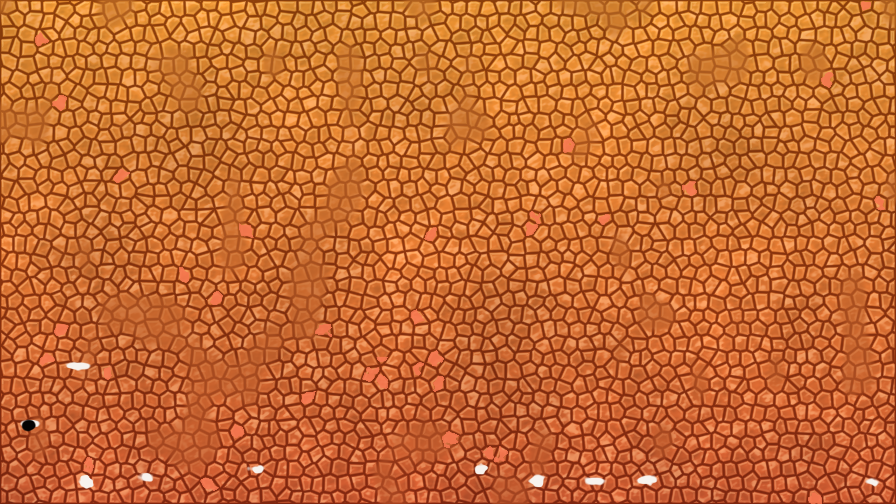
Reproduce this pattern procedurally as a Shadertoy shader.

```glsl
// Orange pebbled hide: a jittered Voronoi mesh with dark grooves, pale rims and
// crumpled faces over a vertical gradient. Soft worn patches, coral flecks and a
// few white and black chips are scattered on top by hashed grids and noise.

#define CELLS 36.0        // cells per canvas height
#define JITTER 0.64       // irregularity of the mesh
#define GROOVE 0.035      // half width of the dark groove core
#define GROOVE_SOFT 0.115 // softness of the groove flank
#define RIM_GAIN 0.62     // strength of the pale rim
#define CRUMPLE 0.26      // contrast of the cell faces
#define BROAD 0.16        // contrast of the wide tonal drift
#define WORN_LEVEL 0.70   // noise level above which the mesh fades
#define CORAL_RATE 0.016  // share of coral cells near the bottom
#define CHIP_GRID 9.0     // chip slots per canvas height

float hash(vec2 p) {
    return fract(sin(dot(p, vec2(127.1, 311.7))) * 43758.5453);
}

vec2 hash2(vec2 p) {
    return vec2(hash(p), hash(p + 57.3));
}

float noise(vec2 p) {
    vec2 i = floor(p), f = fract(p);
    f = f * f * (3.0 - 2.0 * f);
    return mix(mix(hash(i), hash(i + vec2(1, 0)), f.x),
               mix(hash(i + vec2(0, 1)), hash(i + vec2(1, 1)), f.x), f.y);
}

vec2 seedPoint(vec2 cell) {
    float stagger = 0.5 * mod(cell.y, 2.0);
    return cell + vec2(0.25 + stagger, 0.5) + JITTER * (hash2(cell) - 0.5);
}

// Distance to the nearest cell wall, its outward normal and the cell id
float voronoiWall(vec2 p, out vec2 wallNormal, out vec2 id) {
    vec2 base = floor(p), toSeed = vec2(0);
    float nearest = 1e3, wall = 1e3;
    id = base;
    for (int y = -2; y <= 2; y++)
    for (int x = -2; x <= 2; x++) {
        vec2 cell = base + vec2(x, y);
        vec2 r = seedPoint(cell) - p;
        float d = dot(r, r);
        if (d < nearest) { nearest = d; toSeed = r; id = cell; }
    }
    wallNormal = vec2(0, 1);
    for (int y = -2; y <= 2; y++)
    for (int x = -2; x <= 2; x++) {
        vec2 r = seedPoint(id + vec2(x, y)) - p;
        vec2 across = r - toSeed;
        if (dot(across, across) < 1e-5) continue;
        vec2 n = normalize(across);
        float d = dot(0.5 * (r + toSeed), n);
        if (d < wall) { wall = d; wallNormal = n; }
    }
    return wall;
}

// Coverage of ragged chips: x is white, y is black
vec2 chips(vec2 uv, float pixel) {
    vec2 slot = floor(uv * CHIP_GRID);
    vec2 center = (slot + 0.35 + 0.3 * hash2(slot + 3.7)) / CHIP_GRID;
    float rate = slot.y < 0.5 ? 0.40 : 0.022;
    float present = step(hash(slot + 19.1), rate);
    vec2 size = mix(vec2(0.010, 0.006), vec2(0.023, 0.012), hash2(slot + 8.3));
    vec2 q = uv - center;
    float ragged = 0.8 * (noise(uv * 110.0) - 0.5);
    float white = (length(q / size) - 1.0 + ragged) * size.y;
    float black = length((q + vec2(0.003, 0.004)) / vec2(1.15, 1.0)) - 0.011 + 0.004 * ragged;
    float hasBlack = step(hash(slot + 41.9), 0.35);
    return present * vec2(smoothstep(pixel, -pixel, white),
                          hasBlack * smoothstep(pixel, -pixel, black));
}

void mainImage(out vec4 fragColor, in vec2 fragCoord) {
    vec2 uv = fragCoord / iResolution.y;
    float aspect = iResolution.x / iResolution.y;
    float pixel = 1.0 / iResolution.y;
    vec2 p = uv * CELLS;

    vec2 wallNormal, id;
    float wall = voronoiWall(p, wallNormal, id);
    vec2 border = min(uv, vec2(aspect, 1.0) - uv) * CELLS;
    wall = min(wall, min(border.x, border.y));

    // Faces: vertical gradient, wide drift, tone per cell and slanted crumples
    float height = uv.y;
    vec3 face = mix(vec3(0.81, 0.35, 0.19), vec3(0.91, 0.57, 0.19), height);
    float drift = 0.6 * noise(uv * vec2(5.0, 4.0) + 9.0) + 0.4 * noise(uv * 10.0);
    vec2 slanted = vec2(p.x + p.y, 1.7 * (p.y - 0.6 * p.x));
    float crumple = 0.6 * noise(slanted * 1.3) + 0.4 * noise(slanted * 2.7 + 7.0);
    face *= 0.98 + 0.08 * (hash(id + 5.0) - 0.5) + CRUMPLE * (crumple - 0.5);
    face = mix(face, vec3(0.95, 0.70, 0.50), 0.55 * smoothstep(0.52, 0.82, crumple));

    // Pale rim inside each groove, stronger toward the light
    float rim = smoothstep(0.09, 0.17, wall) * smoothstep(0.31, 0.19, wall);
    float facing = 0.6 + 0.4 * dot(wallNormal, normalize(vec2(-0.6, 0.8)));
    vec3 rimColor = mix(vec3(0.97, 0.62, 0.42), vec3(0.99, 0.76, 0.44), height);
    vec3 color = mix(face, rimColor, RIM_GAIN * rim * facing);

    // Dark groove
    vec3 grooveColor = mix(vec3(0.50, 0.15, 0.06), vec3(0.54, 0.24, 0.04), height);
    float aa = 0.4 * CELLS * pixel;
    float groove = 1.0 - smoothstep(GROOVE - 0.3 * aa, GROOVE + max(GROOVE_SOFT, aa), wall);
    color = mix(color, grooveColor, groove);
    color *= 1.0 + BROAD * (drift - 0.5);

    // Worn patches, taller than wide, where the mesh blurs away
    float worn = noise(uv * vec2(13.0, 8.0) + 4.0) * 0.8 + noise(uv * vec2(28.0, 16.0)) * 0.2;
    worn = smoothstep(WORN_LEVEL, WORN_LEVEL + 0.12, worn);
    vec3 wornColor = mix(vec3(0.74, 0.34, 0.17), vec3(0.78, 0.46, 0.17), height);
    color = mix(color, wornColor, 0.6 * worn);

    // Ragged coral flecks, rarer toward the top
    float coral = step(hash(id + 23.0), CORAL_RATE * (1.1 - uv.y));
    coral *= smoothstep(0.08, 0.08 + 2.0 * aa, wall + 0.5 * (noise(p * 3.0) - 0.5));
    color = mix(color, vec3(0.97, 0.47, 0.32), 0.85 * coral);

    vec2 chip = chips(uv, pixel);
    color = mix(color, vec3(0.97, 0.95, 0.93), chip.x);
    color = mix(color, vec3(0.01), chip.y);
    fragColor = vec4(color, 1.0);
}
```
